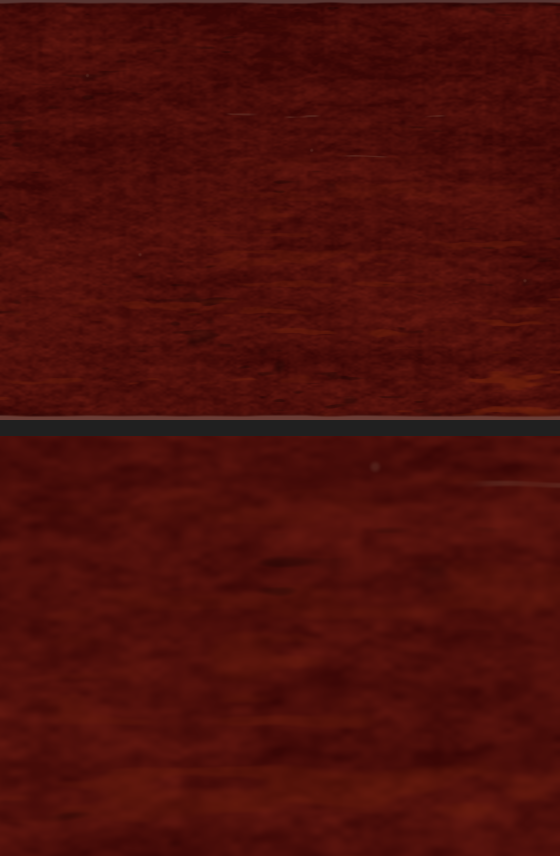
Top, the full canvas; bottom, a detail of the centre.
This texture is drawn by a Shadertoy shader. Its source:

```glsl
// A dark red-brown varnished wood panel with horizontal grain and grey rims.
// Stretched value noise sums to a tone that shifts the base colour; ember
// streaks, pale scratches, specks and the two worn rims are laid on top.

const vec3 BASE_RED   = vec3(0.310, 0.058, 0.041);
const vec3 TONE_STEP  = vec3(0.047, 0.020, 0.012);
const vec3 EMBER      = vec3(0.47, 0.145, 0.045);
const vec3 SCRATCH    = vec3(0.42, 0.25, 0.20);
const vec3 TOP_RIM    = vec3(0.35, 0.21, 0.20);
const vec3 BOTTOM_RIM = vec3(0.42, 0.24, 0.21);

float hash(vec2 p) {
    return fract(sin(dot(p, vec2(127.1, 311.7))) * 43758.5453);
}

// Value noise centred on zero, from -0.5 to 0.5
float noise(vec2 p) {
    vec2 cell = floor(p);
    vec2 f = fract(p);
    f = f * f * (3.0 - 2.0 * f);
    float low  = mix(hash(cell), hash(cell + vec2(1, 0)), f.x);
    float high = mix(hash(cell + vec2(0, 1)), hash(cell + vec2(1, 1)), f.x);
    return mix(low, high, f.y) - 0.5;
}

// Sum of octaves with the given base frequency along each axis
float fbm(vec2 p, vec2 frequency) {
    float sum = 0.0;
    float weight = 1.0;
    for (int i = 0; i < 3; i++) {
        sum += weight * noise(p * frequency + float(i) * 17.3);
        frequency *= 2.03;
        weight *= 0.55;
    }
    return sum;
}

// Slanted coordinates, so that flecks lie a little off the grain
vec2 slant(vec2 p, float slope) {
    return vec2(p.x, p.y + slope * p.x);
}

// Brightness of the wood: broad clouds, long grain, short flecks, fine fibre
float woodTone(vec2 p) {
    float clouds = fbm(p + 3.1, vec2(2.2, 3.0));
    float grain  = fbm(p + 7.7, vec2(2.6, 27.0));
    float flecks = noise(slant(p, 0.12) * vec2(27.0, 84.0) + 41.0)
                 + noise(slant(p, -0.22) * vec2(38.0, 98.0) + 19.0);
    float fibre  = noise(p * vec2(72.0, 150.0) + 83.0);
    float speckle = noise(p * vec2(125.0, 185.0) + 37.0);
    float weave  = noise(p * vec2(95.0, 9.0) + 29.0);
    float slope  = 0.85 * (0.5 - p.y);
    return -0.36 + slope + 1.1 * clouds + 1.35 * grain
         + 1.05 * flecks + 1.15 * fibre + 0.75 * speckle + 0.4 * weave;
}

// Broken orange streaks, strongest low down and to the right
float emberStreaks(vec2 p, float aspect) {
    float streak = noise(p * vec2(3.2, 43.0) + 11.0)
                 + 0.6 * noise(p * vec2(22.0, 105.0) + 57.0);
    float region = smoothstep(0.75, 0.0, p.y) * mix(0.45, 1.0, p.x / aspect);
    return smoothstep(0.24, 0.52, streak) * (0.12 + 0.88 * region);
}

// Coverage of a thin horizontal line with tapered ends
float scratchLine(vec2 p, vec2 centre, float halfLength, float halfWidth) {
    vec2 d = abs(p - centre);
    float along = smoothstep(halfLength, 0.6 * halfLength, d.x);
    return along * smoothstep(halfWidth, 0.2 * halfWidth, d.y);
}

void mainImage(out vec4 fragColor, in vec2 fragCoord) {
    vec2 p = fragCoord / iResolution.y;
    float aspect = iResolution.x / iResolution.y;

    // Gentle waviness of the fibres
    vec2 q = p;
    q.y += 0.006 * noise(p * vec2(5.0, 7.0)) + 0.006 * noise(p * vec2(27.0, 31.0));

    vec3 color = BASE_RED + TONE_STEP * clamp(woodTone(q), -1.8, 2.2);
    color = mix(color, EMBER, 0.62 * emberStreaks(q, aspect));

    // Short dark pores
    float pores = noise(q * vec2(24.0, 90.0) + 131.0) + 0.6 * noise(q * vec2(4.0, 9.0) + 61.0);
    color *= 1.0 - 0.25 * smoothstep(0.38, 0.64, pores);

    // Pale scratches in the upper middle and a few tiny specks
    for (int i = 0; i < 4; i++) {
        float id = float(i);
        vec2 spot = vec2(hash(vec2(id, 2.0)), hash(vec2(id, 5.0)));
        vec2 centre = vec2(aspect * (0.43 + 0.11 * id), 0.725 + 0.012 * (spot.y - 0.5));
        centre.y -= i == 2 ? 0.095 : 0.0;
        float line = scratchLine(q, centre, 0.04 + 0.025 * spot.x, 0.0035);
        float broken = smoothstep(-0.3, 0.25, noise(p * vec2(38.0, 20.0) + id));
        color = mix(color, SCRATCH, 0.45 * line * broken);

        float dotDistance = length(p - vec2(spot.x * aspect, 0.3 + 0.6 * spot.y));
        color = mix(color, SCRATCH, 0.4 * smoothstep(0.006, 0.001, dotDistance));
    }

    // Shaded border, then the greyish worn rims
    float edge = min(p.y, 1.0 - p.y);
    color *= 1.0 - 0.18 * smoothstep(0.025, 0.008, edge);
    float wear = 0.003 * noise(vec2(p.x * 14.0, 3.0));
    color = mix(color, TOP_RIM, smoothstep(0.010, 0.004, 1.0 - p.y + wear));
    color = mix(color, BOTTOM_RIM, smoothstep(0.013, 0.006, p.y + wear));

    fragColor = vec4(color, 1.0);
}
```
